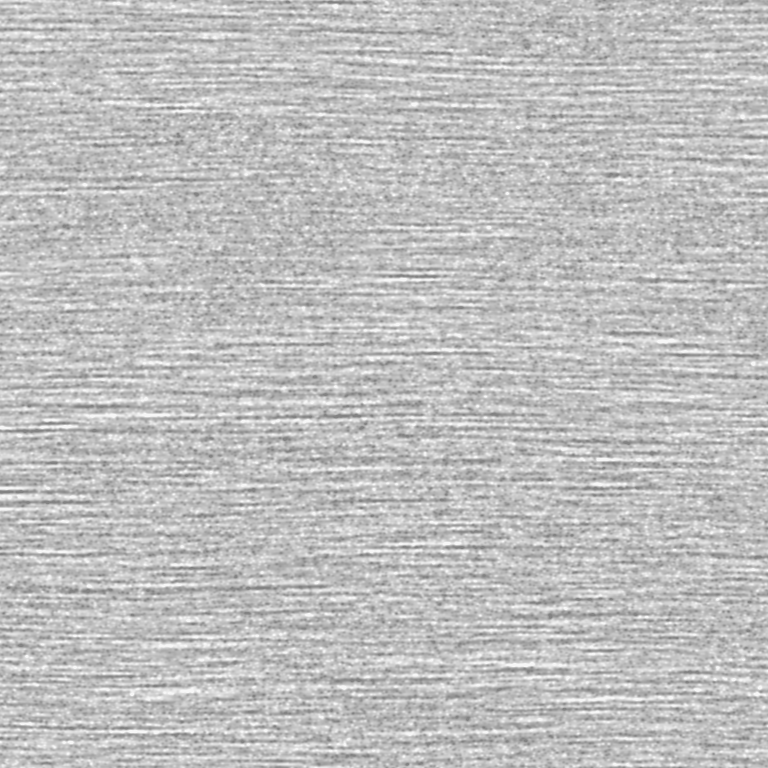
A Shadertoy shader for this texture:

```glsl
// Brushed grey surface: long thin horizontal streaks crossed by a soft grain.
// Streaks are rows of noise paired light against dark; grain is a cellular
// sum of soft dots, and layered sines bend the rows slightly.

const float MEAN_GREY = 0.748;
const float DARKEST = 0.51;
const float LIGHTEST = 0.97;

float hash(vec2 p) {
    vec3 q = fract(p.xyx * vec3(0.1031, 0.1030, 0.0973));
    q += dot(q, q.yzx + 33.33);
    return fract((q.x + q.y) * q.z);
}

// Smooth noise along one row, slid so that neighbouring rows do not line up
float rowNoise(float x, float row, float seed) {
    x += 37.0 * hash(vec2(row, seed + 5.0));
    float cell = floor(x);
    float a = hash(vec2(cell, row + seed));
    float b = hash(vec2(cell + 1.0, row + seed));
    return mix(a, b, smoothstep(0.0, 1.0, x - cell));
}

// Stretched noise centred on zero; counts are cells across the canvas
float stretched(vec2 uv, vec2 counts, float seed) {
    vec2 p = uv * counts;
    float row = floor(p.y);
    float low = rowNoise(p.x, row, seed);
    float high = rowNoise(p.x, row + 1.0, seed);
    return mix(low, high, smoothstep(0.0, 1.0, p.y - row)) - 0.5;
}

// Each light streak sits beside a dark one, so the broad tone stays even
float streaks(vec2 uv, vec2 counts, float seed) {
    vec2 oneRow = vec2(0.0, 1.0 / counts.y);
    return stretched(uv, counts, seed) - stretched(uv + oneRow, counts, seed);
}

vec2 cellPoint(vec2 cell, float seed) {
    return cell + vec2(hash(cell + seed), hash(cell + seed + 71.0));
}

// Overlapping soft dots of random tone, centred on zero
float softGrain(vec2 uv, vec2 counts, float seed) {
    vec2 p = uv * counts;
    float sum = 0.0;
    for (int j = -1; j <= 1; j++) {
        for (int i = -1; i <= 1; i++) {
            vec2 cell = floor(p) + vec2(i, j);
            vec2 offset = p - cellPoint(cell, seed);
            sum += (hash(cell + seed + 139.0) - 0.5) * exp(-4.0 * dot(offset, offset));
        }
    }
    return sum;
}

// Rare round pits (negative) and nodules (positive)
float blemishes(vec2 uv, float count, float seed) {
    vec2 p = uv * count;
    float sum = 0.0;
    for (int j = -1; j <= 1; j++) {
        for (int i = -1; i <= 1; i++) {
            vec2 cell = floor(p) + vec2(i, j);
            float tone = hash(cell + seed + 139.0);
            float spot = 1.0 - smoothstep(0.05, 0.2, distance(p, cellPoint(cell, seed)));
            sum += spot * (step(0.96, tone) - step(tone, 0.025));
        }
    }
    return sum;
}

// Gentle bending of the rows
float bend(vec2 uv) {
    return 0.004 * sin(5.0 * uv.x + 4.0 * uv.y)
         + 0.001 * sin(13.0 * uv.x - 9.0 * uv.y + 1.0);
}

void mainImage(out vec4 fragColor, in vec2 fragCoord) {
    vec2 uv = fragCoord / iResolution.y;
    vec2 bent = vec2(uv.x, uv.y + bend(uv));

    // Patches vary the tone a little and the strength of the streaks more
    float patches = stretched(bent, vec2(5.0, 17.0), 11.0);
    float bands = stretched(bent, vec2(5.0, 60.0), 23.0);
    float streakGain = mix(1.15, 0.85, smoothstep(0.4, 0.6, uv.y))
                     + 0.7 * patches + 0.5 * bands;

    // Long, medium and short streaks
    float lines = 0.125 * streaks(bent, vec2(5.0, 215.0), 311.0)
                + 0.135 * streaks(bent, vec2(12.0, 235.0), 701.0)
                + 0.115 * streaks(bent, vec2(40.0, 250.0), 1103.0);

    // Fine grain and coarser flakes, both a little wider than tall
    float grain = 0.28 * softGrain(bent, vec2(215.0, 270.0), 17.0)
                + 0.10 * softGrain(bent, vec2(85.0, 170.0), 43.0);

    float grey = MEAN_GREY + lines * streakGain + grain * (1.0 - 0.4 * patches);
    grey += 0.025 * patches + 0.04 * bands;
    grey += 0.11 * blemishes(uv, 42.0, 7.0);
    fragColor = vec4(vec3(clamp(grey, DARKEST, LIGHTEST)), 1.0);
}
```
